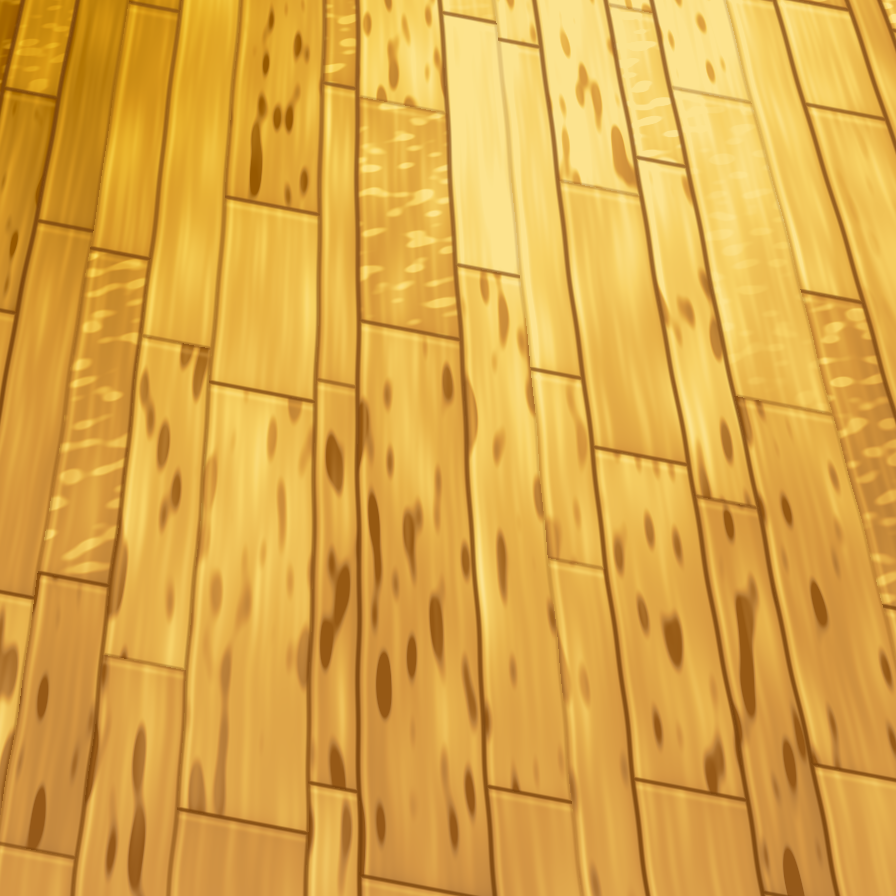
This texture is drawn by a WebGL 2 fragment shader. Its source:

```glsl
#version 300 es
precision highp float;

uniform vec2 u_resolution;
out vec4 fragColor;

const vec2 VANISHING = vec2(0.395, 2.6);
const float PLANK_WIDTH = 0.105;
const float PLANK_LENGTH = 0.23;
const vec3 SEAM_COLOR = vec3(0.47, 0.26, 0.04);
const vec3 WOOD[6] = vec3[6](
    vec3(0.59, 0.35, 0.07), vec3(0.73, 0.50, 0.21), vec3(0.84, 0.59, 0.24),
    vec3(0.91, 0.70, 0.29), vec3(0.97, 0.82, 0.40), vec3(0.99, 0.89, 0.56));

float hash(vec2 p) {
    return fract(sin(dot(p, vec2(127.1, 311.7))) * 43758.5);
}

// Blends through the wood colours, dark to light
vec3 woodRamp(float tone) {
    float t = clamp(tone, 0.0, 1.0) * 5.0;
    vec3 color = WOOD[0];
    for (int i = 1; i < 6; i++) {
        color = mix(color, WOOD[i], clamp(t - float(i - 1), 0.0, 1.0));
    }
    return color;
}

// Soft cellular noise: randomly weighted blobs, mean about 0.31
float softCells(vec2 p) {
    vec2 cell = floor(p);
    float sum = 0.0;
    for (int y = -1; y <= 1; y++) {
        for (int x = -1; x <= 1; x++) {
            vec2 id = cell + vec2(x, y);
            vec2 center = id + vec2(hash(id), hash(id + 17.3));
            vec2 offset = p - center;
            sum += hash(id + 41.7) * exp(-5.0 * dot(offset, offset));
        }
    }
    return sum;
}

// Uneven 1D cells: id, distance to lower edge, distance to upper edge
vec3 splitCells(float x, float seed, float jitter) {
    float id = floor(x);
    if (x < id + jitter * hash(vec2(id, seed))) id -= 1.0;
    float lower = id + jitter * hash(vec2(id, seed));
    float upper = id + 1.0 + jitter * hash(vec2(id + 1.0, seed));
    return vec3(id, x - lower, upper - x);
}

// Strength of the closest edge, equal on both of its sides
float edgeStrength(vec3 cell, float seed, float weakest) {
    float edge = cell.y < cell.z ? cell.x : cell.x + 1.0;
    return mix(weakest, 1.0, smoothstep(0.05, 0.5, hash(vec2(edge, seed))));
}

float glow(vec2 p, vec2 center, vec2 radius) {
    vec2 q = (p - center) / radius;
    return exp(-dot(q, q));
}

void main() {
    vec2 p = gl_FragCoord.xy / u_resolution;

    // Perspective floor coordinates with slightly slanted joints
    float depth = VANISHING.y / (VANISHING.y - p.y);
    float slantedY = p.y + 0.19 * (p.x - VANISHING.x);
    vec2 ground = vec2((p.x - VANISHING.x) * depth,
                       VANISHING.y / (VANISHING.y - slantedY));
    ground.x += 0.0012 * sin(p.y * 21.0 + p.x * 9.0) + 0.0006 * sin(p.y * 57.0);

    // Planks: uneven columns, each cut at its own joints
    vec3 column = splitCells(ground.x / PLANK_WIDTH, 3.0, 0.65);
    float shift = 7.0 * hash(vec2(column.x, 8.0));
    vec3 row = splitCells(ground.y / PLANK_LENGTH + shift, column.x + 50.0, 0.5);
    vec2 plank = vec2(column.x, row.x);
    float kind = hash(plank + 5.3);
    vec2 local = ground + 3.0 * vec2(hash(plank + 1.1), hash(plank + 2.7));

    // Light from above, amber shade in the far left corner
    float light = glow(p, vec2(0.64, 0.95), vec2(0.42, 0.52));
    float corner = glow(p, vec2(0.08, 1.0), vec2(0.27, 0.3));
    float tone = 0.47 + 0.5 * light - 0.24 * corner;
    tone += 0.25 * (hash(plank + 9.1) - 0.5);

    // Grain and broad mottling along the boards
    tone += 0.13 * (softCells(local * vec2(95.0, 14.0)) - 0.31);
    tone += 0.20 * (softCells(local * vec2(22.0, 12.0)) - 0.31);

    // Dark knots on some boards, pale cross figure on others
    float knots = smoothstep(0.42, 0.85, softCells(local * vec2(48.0, 26.0)));
    tone -= 0.5 * knots * smoothstep(0.66, 0.74, kind);
    vec2 figurePoint = vec2(local.x * 26.0, local.y * 120.0 - local.x * 22.0);
    float figure = smoothstep(0.32, 0.75, softCells(figurePoint));
    tone += (0.3 * figure - 0.13) * (1.0 - smoothstep(0.16, 0.22, kind));

    // Edge distances in canvas units
    float across = PLANK_WIDTH / depth;
    float along = PLANK_LENGTH * VANISHING.y / (ground.y * ground.y);
    float sideGap = min(column.y, column.z) * across;
    float endGap = min(row.y, row.z) * along;
    float sideStrength = edgeStrength(column, 21.0, 0.25);
    float endStrength = edgeStrength(row, column.x + 90.0, 0.45);

    // Worn shading beside the seams and a pale bevel on one side
    tone -= 0.16 * sideStrength * exp(-sideGap / 0.008);
    tone -= 0.12 * endStrength * exp(-endGap / 0.008);
    float bevel = exp(-pow((column.y * across - 0.008) / 0.003, 2.0));
    float endBevel = exp(-pow((row.z * along - 0.008) / 0.003, 2.0));
    tone += 0.2 * bevel + 0.13 * endBevel;

    // Warmer far away, greyer close by
    vec3 color = woodRamp(tone);
    color += vec3(-0.01, 0.0, 0.07) * (0.45 - p.y) * (1.0 - light);
    color.b -= 0.14 * corner;

    // Dark seams
    float side = 0.88 * sideStrength * (1.0 - smoothstep(0.0008, 0.0042, sideGap));
    float end = 0.8 * endStrength * (1.0 - smoothstep(0.0006, 0.0036, endGap));
    color = mix(color, SEAM_COLOR + 0.12 * light, max(side, end));

    fragColor = vec4(clamp(color, 0.0, 1.0), 1.0);
}
```
